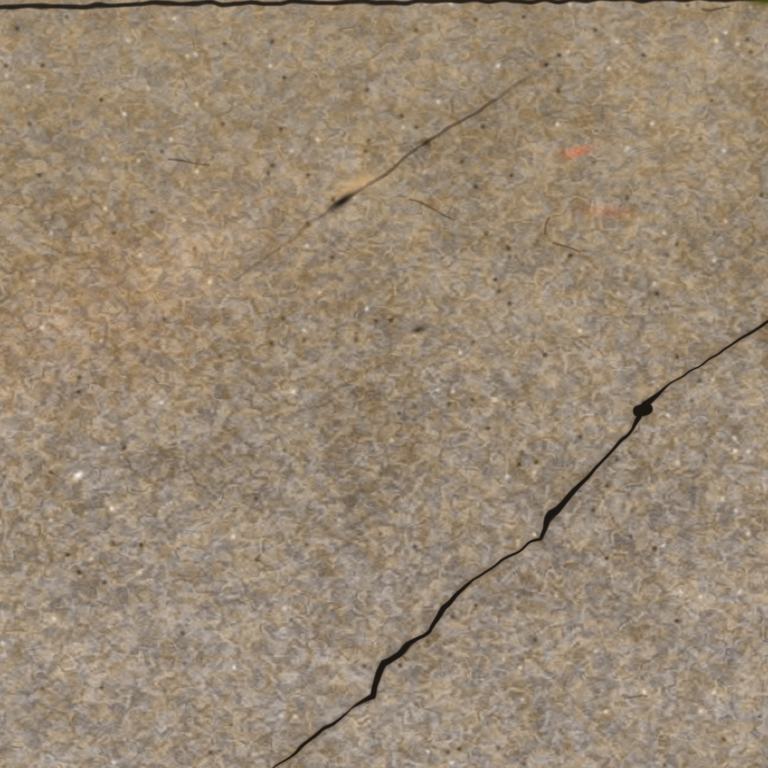
Give the GLSL for this texture, as a WebGL 2 fragment shader.

```glsl
#version 300 es
precision highp float;

#define GRAIN_SCALE vec2(135.0, 165.0)
#define GRAIN_CONTRAST 0.27
#define TINT_CONTRAST 0.07
#define BLOTCH_CONTRAST 0.06
#define CRACK_WOBBLE 0.005
#define SPECK_CELLS 64.0
#define SPECK_SHARE 0.03
#define WARM_SAND vec3(0.605, 0.535, 0.440)
#define GREY_SAND vec3(0.608, 0.550, 0.485)
#define CRACK_DARK vec3(0.085, 0.070, 0.055)
#define STAIN_BROWN vec3(0.300, 0.235, 0.170)
#define CHIP_LIGHT vec3(0.800, 0.660, 0.470)

uniform vec2 u_resolution;
out vec4 fragColor;

// Main crack: x, y, half width
const vec3 CRACK[16] = vec3[16](
  vec3(0.358, 0.000, 0.0007), vec3(0.391, 0.026, 0.0018),
  vec3(0.432, 0.057, 0.0018), vec3(0.456, 0.078, 0.0005),
  vec3(0.484, 0.094, 0.0035), vec3(0.500, 0.136, 0.0040),
  vec3(0.560, 0.177, 0.0022), vec3(0.577, 0.208, 0.0038),
  vec3(0.617, 0.246, 0.0012), vec3(0.703, 0.299, 0.0017),
  vec3(0.719, 0.333, 0.0043), vec3(0.781, 0.395, 0.0016),
  vec3(0.823, 0.443, 0.0018), vec3(0.838, 0.472, 0.0045),
  vec3(0.872, 0.499, 0.0008), vec3(1.002, 0.582, 0.0016));

// Healed hairline crack
const vec2 HAIRLINE[6] = vec2[6](
  vec2(0.306, 0.635), vec2(0.436, 0.733), vec2(0.501, 0.772),
  vec2(0.556, 0.815), vec2(0.625, 0.857), vec2(0.690, 0.902));

// Short twigs: start, end
const vec4 TWIGS[6] = vec4[6](
  vec4(0.534, 0.741, 0.592, 0.714), vec4(0.720, 0.684, 0.755, 0.669),
  vec4(0.221, 0.792, 0.273, 0.784), vec4(0.716, 0.714, 0.709, 0.695),
  vec4(0.813, 0.092, 0.842, 0.093), vec4(0.915, 0.986, 0.950, 0.991));

float hash(vec2 p) {
  vec3 q = fract(p.xyx * 0.1031);
  q += dot(q, q.yzx + 33.33);
  return fract((q.x + q.y) * q.z);
}

float noise(vec2 p) {
  vec2 i = floor(p), f = fract(p);
  f = f * f * (3.0 - 2.0 * f);
  return mix(mix(hash(i), hash(i + vec2(1, 0)), f.x),
             mix(hash(i + vec2(0, 1)), hash(i + vec2(1, 1)), f.x), f.y);
}

// Distance to a segment with linearly changing half width
float taper(vec2 p, vec2 a, vec2 b, float wa, float wb) {
  vec2 ab = b - a;
  float t = clamp(dot(p - a, ab) / dot(ab, ab), 0.0, 1.0);
  return length(p - a - ab * t) - mix(wa, wb, t);
}

// Soft elliptical spot, rotated by its long axis direction
float spot(vec2 p, vec2 centre, vec2 axis, vec2 radii) {
  vec2 d = p - centre;
  vec2 q = vec2(dot(d, axis), dot(d, vec2(-axis.y, axis.x))) / radii;
  return exp(-dot(q, q));
}

void main() {
  vec2 uv = gl_FragCoord.xy / u_resolution;
  float aa = 1.2 / min(u_resolution.x, u_resolution.y);

  // Broad colour: warm top, grey bottom, rusty left, dim centre
  vec3 col = mix(GREY_SAND, WARM_SAND, smoothstep(0.15, 0.85, uv.y));
  col += vec3(0.035, 0.005, -0.015) * spot(uv, vec2(0.14, 0.60), vec2(0.9, 0.436), vec2(0.24, 0.11));
  col -= 0.035 * spot(uv, vec2(0.42, 0.45), vec2(0.9, -0.436), vec2(0.45, 0.15));
  col += 0.03 * spot(uv, vec2(0.3, 0.70), vec2(0.8, 0.6), vec2(0.22, 0.04));
  col += BLOTCH_CONTRAST * (noise(uv * 13.0) + noise(uv * 41.0 + 7.0) - 1.0);

  // Curly aggregate grain with slight colour shifts
  vec2 g = uv * GRAIN_SCALE;
  vec2 curl = vec2(noise(g * 0.6 + 31.0), noise(g * 0.6 + 83.0)) - 0.5;
  float grain = 0.65 * noise(g + 2.4 * curl) + 0.35 * noise(g * 1.7 - 2.0 * curl + 17.0) - 0.5;
  float tint = noise(g * 0.55 + 59.0) - 0.5;
  float contrast = GRAIN_CONTRAST * mix(1.1, 0.75, smoothstep(0.3, 1.0, uv.y));
  col += contrast * grain + TINT_CONTRAST * tint * vec3(0.7, 0.1, -1.0);

  // Scattered pale and dark stones
  vec2 cell = floor(uv * SPECK_CELLS);
  vec2 seat = 0.25 + 0.5 * vec2(hash(cell + 11.0), hash(cell + 47.0));
  float pick = hash(cell + 5.0);
  float stone = exp(-25.0 * dot(fract(uv * SPECK_CELLS) - seat, fract(uv * SPECK_CELLS) - seat));
  col += stone * (0.2 * step(1.0 - SPECK_SHARE, pick) - 0.2 * step(pick, SPECK_SHARE));
  col += 0.4 * spot(uv, vec2(0.102, 0.381), vec2(0.8, 0.6), vec2(0.007, 0.004));
  col += 0.25 * spot(uv, vec2(0.645, 0.479), vec2(1, 0), vec2(0.006, 0.003));

  // Rust marks and small dark pit
  col += vec3(0.14, -0.06, -0.10) * spot(uv, vec2(0.750, 0.802), vec2(0.97, 0.24), vec2(0.020, 0.007));
  col += vec3(0.05, -0.04, -0.05) * spot(uv, vec2(0.790, 0.724), vec2(1, 0), vec2(0.030, 0.008));
  col -= 0.26 * spot(uv, vec2(0.545, 0.570), vec2(0.9, 0.436), vec2(0.011, 0.005));
  col += 0.17 * spot(uv, vec2(0.536, 0.563), vec2(0.9, 0.436), vec2(0.007, 0.004));

  // Hairline and twigs on slightly wobbling coordinates
  vec2 wob = uv + CRACK_WOBBLE * (vec2(noise(uv * 55.0), noise(uv * 55.0 + 23.0)) - 0.5);
  float hair = 1.0, twig = 1.0, crack = 1.0;
  for (int i = 0; i < 5; i++) hair = min(hair, taper(wob, HAIRLINE[i], HAIRLINE[i + 1], 0.0006, 0.0006));
  for (int i = 0; i < 6; i++) twig = min(twig, taper(wob, TWIGS[i].xy, TWIGS[i].zw, 0.0012, 0.0006));
  float hairFade = mix(0.25, 0.6, smoothstep(0.42, 0.47, uv.x)) * (1.0 - 0.6 * smoothstep(0.62, 0.69, uv.x));
  col = mix(col, STAIN_BROWN, hairFade * (1.0 - smoothstep(0.0, 2.0 * aa, hair)));
  col = mix(col, STAIN_BROWN, (0.4 + 0.35 * noise(uv * 90.0)) * (1.0 - smoothstep(-aa, 1.5 * aa, twig)));

  // Pale chip with its shadow
  col = mix(col, CHIP_LIGHT, 0.85 * spot(wob, vec2(0.466, 0.760), vec2(0.88, 0.475), vec2(0.026, 0.008)));
  col = mix(col, CHIP_LIGHT, 0.5 * spot(wob, vec2(0.432, 0.748), vec2(1, 0), vec2(0.018, 0.003)));
  col = mix(col, CRACK_DARK, 0.85 * spot(wob, vec2(0.445, 0.737), vec2(0.78, 0.626), vec2(0.018, 0.005)));
  col = mix(col, CRACK_DARK, 0.6 * spot(wob, vec2(0.556, 0.814), vec2(1, 0), vec2(0.006, 0.005)));

  // Main crack with a soft worn edge and a broken-out hole
  for (int i = 0; i < 15; i++)
    crack = min(crack, taper(wob, CRACK[i].xy, CRACK[i + 1].xy, CRACK[i].z, CRACK[i + 1].z));
  crack = min(crack, taper(wob, vec2(0.829, 0.465), vec2(0.841, 0.468), 0.006, 0.008));
  col = mix(col, STAIN_BROWN, 0.4 * exp(-max(crack, 0.0) * 350.0));
  col = mix(col, CRACK_DARK, 0.95 * (1.0 - smoothstep(-aa, aa, crack)));

  // Joint along the top edge, moss in the corner
  float joint = abs(wob.y - mix(0.989, 1.001, sqrt(uv.x))) - 0.0025;
  col = mix(col, CRACK_DARK, 0.85 * (1.0 - smoothstep(-aa, 1.5 * aa, joint)));
  col = mix(col, vec3(0.30, 0.32, 0.10), 0.8 * spot(uv, vec2(0.995, 0.999), vec2(1, 0), vec2(0.018, 0.007)));

  fragColor = vec4(clamp(col, 0.0, 1.0), 1.0);
}
```
